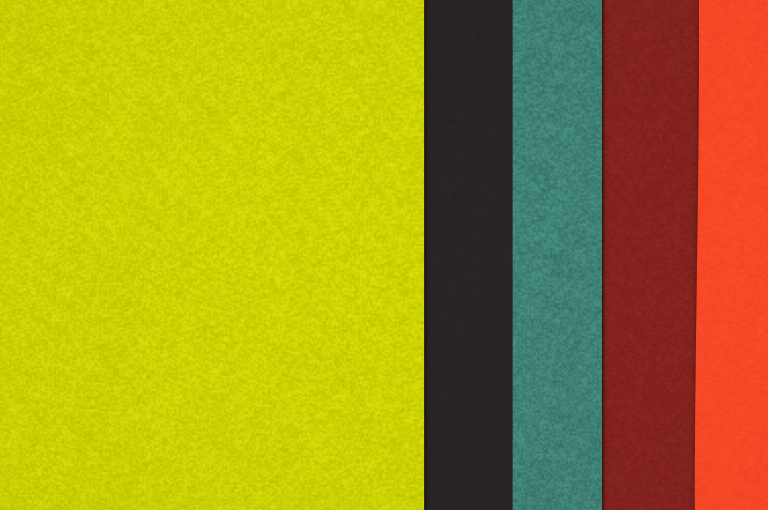
Reproduce this background procedurally as a Shadertoy shader.

```glsl
float hash(vec2 p) {
    return fract(sin(dot(p, vec2(12.9898, 78.233))) * 43758.5453);
}

float valueNoise(vec2 p) {
    vec2 cell = floor(p), f = fract(p);
    f = f * f * (3.0 - 2.0 * f);
    return mix(mix(hash(cell), hash(cell + vec2(1, 0)), f.x),
               mix(hash(cell + vec2(0, 1)), hash(cell + vec2(1, 1)), f.x), f.y);
}

// Fine speckle, slightly stretched threads and soft blotches, centred on zero
float paperGrain(vec2 p) {
    float speckle = valueNoise(p * 250.0) - 0.5;
    float threads = valueNoise(p * vec2(110.0, 210.0) + 37.0) - 0.5;
    float blotches = valueNoise(p * 28.0 + 91.0) - 0.5;
    return speckle + 0.45 * threads + 0.2 * blotches;
}

// Lay a sheet to the right of an edge
void layBand(inout vec3 color, inout float grainAmount, float dist, float aa,
             vec3 bandColor, float bandGrain) {
    float cover = smoothstep(-aa, aa, dist);
    color = mix(color, bandColor, cover);
    grainAmount = mix(grainAmount, bandGrain, cover);
}

// Thin contact shadow cast to the right of an edge
float edgeShadow(float dist, float aa, float width) {
    return smoothstep(-aa, aa, dist) * exp(-max(dist, 0.0) / width);
}

void mainImage(out vec4 fragColor, in vec2 fragCoord) {
    vec2 uv = fragCoord / iResolution.xy;
    vec2 p = fragCoord / iResolution.y;
    float aa = 0.7 / iResolution.x;

    // Coloured sheets from left to right
    vec3 color = vec3(0.795, 0.815, 0.015);
    float grainAmount = 0.10;
    float orangeEdge = 0.9045 + 0.0055 * smoothstep(0.0, 0.9, uv.y);
    layBand(color, grainAmount, uv.x - 0.5525, aa, vec3(0.155, 0.14, 0.148), 0.045);
    layBand(color, grainAmount, uv.x - 0.6675, aa, vec3(0.245, 0.505, 0.455), 0.16);
    layBand(color, grainAmount, uv.x - 0.784, aa, vec3(0.515, 0.137, 0.118), 0.085);
    layBand(color, grainAmount, uv.x - orangeEdge, aa, vec3(0.968, 0.282, 0.150), 0.045);

    // Shadows under the raised sheets
    color *= 1.0 - 0.75 * edgeShadow(uv.x - 0.5525, aa, 0.0022);
    color *= 1.0 - 0.75 * edgeShadow(uv.x - 0.784, aa, 0.0022);
    color *= 1.0 - 0.25 * edgeShadow(orangeEdge - uv.x, aa, 0.003);

    // Paper texture and gentle corner falloff
    vec3 tint = mix(color, vec3(dot(color, vec3(0.333))), 0.35);
    color += paperGrain(p) * grainAmount * (tint + 0.15);
    color *= 1.015 - 0.06 * dot(uv - 0.5, uv - 0.5);

    fragColor = vec4(clamp(color, 0.0, 1.0), 1.0);
}
```
